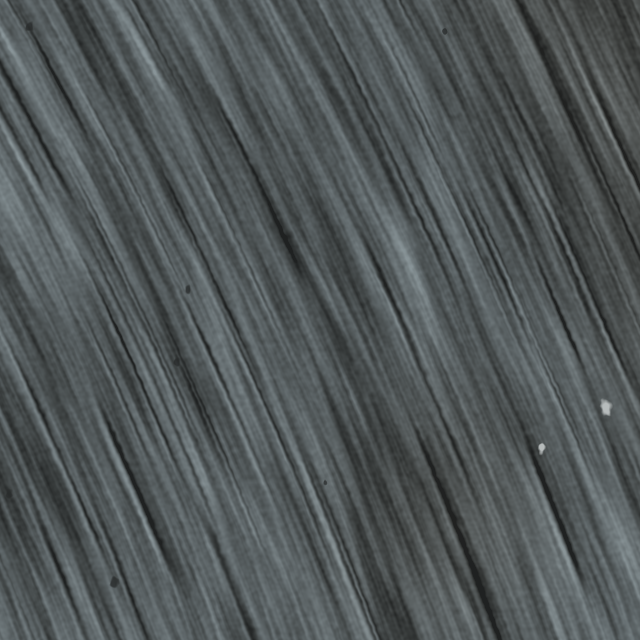
This texture is drawn by a WebGL 2 fragment shader. Its source:

```glsl
#version 300 es
precision highp float;
// Dark slate-grey surface dragged into long, nearly straight diagonal streaks.
// Stretched gradient noise gives the streaks; loops add lit grooves and specks,
// and a broad shading turns the right side darker and warmer.

uniform vec2 u_resolution;
out vec4 fragColor;

vec2 hash2(vec2 c) {
    vec3 q = fract(c.xyx * vec3(0.1031, 0.1030, 0.0973));
    q += dot(q, q.yzx + 33.33);
    return fract((q.xx + q.yz) * q.zy);
}

float cornerRamp(vec2 cell, vec2 offset) {
    return dot(hash2(cell) * 2.0 - 1.0, offset);
}

float gradientNoise(vec2 p) {
    vec2 i = floor(p), f = fract(p);
    vec2 u = f * f * f * (f * (f * 6.0 - 15.0) + 10.0);
    vec2 e = vec2(1.0, 0.0);
    float low = mix(cornerRamp(i, f), cornerRamp(i + e, f - e), u.x);
    float high = mix(cornerRamp(i + e.yx, f - e.yx), cornerRamp(i + 1.0, f - 1.0), u.x);
    return mix(low, high, u.y);
}

// x runs across the streaks, y runs along them from top to bottom
vec2 streakSpace(vec2 p) {
    vec2 c = p - 0.5;
    float across = dot(c, vec2(0.91, 0.41));
    float along = dot(c, vec2(0.41, -0.91));
    across += (0.06 - 0.06 * across) * along * along;
    across += 0.003 * gradientNoise(p * 5.0);
    return vec2(across, along);
}

float streaks(vec2 s) {
    float tone = 0.07 * gradientNoise(s * vec2(6.0, 0.9) + 13.3);
    tone += 0.14 * gradientNoise(s * vec2(17.0, 1.1) + 41.7);
    tone += 0.20 * gradientNoise(s * vec2(41.0, 2.0) + 72.4);
    tone += 0.20 * gradientNoise(s * vec2(88.0, 4.0) + 118.6);
    tone += 0.12 * gradientNoise(s * vec2(170.0, 9.0) + 57.9);
    return tone;
}

// Dark cuts with a pale ridge on their left flank, fading at both ends
float grooves(vec2 s, float jitter) {
    float tone = 0.0;
    for (int i = 0; i < 60; i++) {
        vec2 place = hash2(vec2(float(i) + 3.0, 17.0));
        vec2 shape = hash2(vec2(float(i) + 5.0, 59.0));
        float width = mix(0.0020, 0.0046, shape.x * shape.x);
        float halfLength = mix(0.10, 0.36, shape.y);
        float fromMiddle = abs(s.y - (place.y * 1.3 - 0.65));
        float fade = 1.0 - smoothstep(0.4 * halfLength, halfLength, fromMiddle);
        float d = (s.x - (place.x * 1.4 - 0.7) + jitter) / width;
        float cut = exp(-d * d);
        float ridge = exp(-(d + 2.1) * (d + 2.1));
        tone += fade * mix(0.08, 0.18, shape.x) * (0.7 * ridge - cut);
    }
    return tone;
}

// Small ragged blots: coverage of one speck
float speck(vec2 p, vec2 center, float radius, float ragged) {
    vec2 d = (p - center) * vec2(1.25, 0.85);
    return 1.0 - smoothstep(0.45 * radius, radius, length(d) + ragged * radius);
}

void main() {
    vec2 p = gl_FragCoord.xy / u_resolution.y;
    vec2 s = streakSpace(p);
    float rough = gradientNoise(p * 75.0 + 9.2);

    // Broad light: dim right side, a dark smear low on the right
    float side = smoothstep(0.25, 0.6, s.x);
    vec2 smear = (p - vec2(0.70, 0.19)) / vec2(0.16, 0.20);
    float dim = exp(-dot(smear, smear));
    float tone = 0.362 - 0.075 * side - 0.065 * dim;
    tone += 0.05 * gradientNoise(p * 2.6 + 31.5);

    // Streaks, grooves and fine grain
    tone += streaks(s + vec2(0.0014 * rough, 0.0));
    tone += grooves(s, 0.0022 * rough);
    tone += 0.04 * rough + 0.05 * gradientNoise(p * 140.0 + 5.1);
    tone = clamp(tone, 0.13, 0.58);

    // Cool highlights, neutral shadows, brownish where dimmed
    vec3 color = tone * mix(vec3(0.93, 1.0, 1.0), vec3(0.92, 1.0, 1.025),
                            smoothstep(0.2, 0.42, tone));
    float warmth = clamp(0.7 * side + 0.5 * dim, 0.0, 1.0);
    color *= mix(vec3(1.0), vec3(1.05, 1.0, 0.96), warmth);

    // Dark pits and a couple of pale flecks
    float ragged = 0.7 * gradientNoise(p * 110.0);
    for (int i = 0; i < 7; i++) {
        vec2 center = hash2(vec2(float(i) + 21.0, 83.0));
        float size = mix(0.005, 0.010, hash2(center * 90.0).x);
        color = mix(color, vec3(0.15, 0.16, 0.16), 0.75 * speck(p, center, size, ragged));
    }
    for (int i = 0; i < 2; i++) {
        vec2 center = vec2(0.85, 0.30) + vec2(0.10, 0.065) * (float(i) - 0.03);
        float size = 0.009 + 0.004 * float(i);
        color = mix(color, vec3(0.76, 0.78, 0.78), 0.9 * speck(p, center, size, ragged));
    }

    fragColor = vec4(color, 1.0);
}
```
